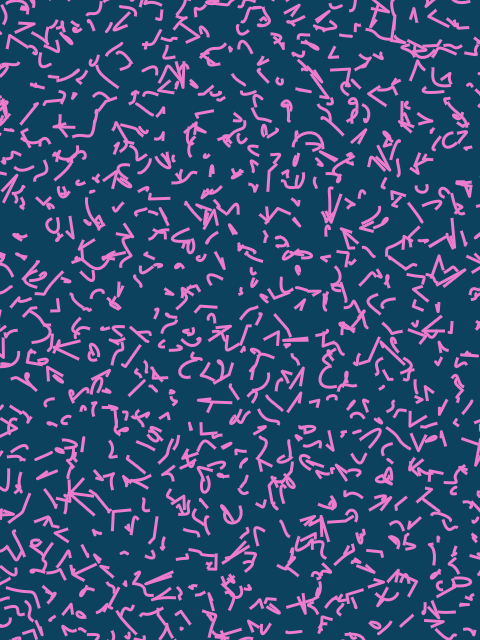
This pattern is drawn by a WebGL 1 fragment shader. Its source:

```glsl
precision highp float;
// Scattered short pink squiggles, hooks and bent strokes on deep teal.
uniform vec2 u_resolution;

const float COLUMNS = 25.0;     // cells across the canvas, one stroke in each
const float HALF_WIDTH = 0.077; // stroke half width, in cells
const int SEGMENTS = 12;

vec2 hash22(vec2 p) {
  vec3 q = fract(p.xyx * vec3(0.1031, 0.1030, 0.0973));
  q += dot(q, q.yzx + 33.33);
  return fract((q.xx + q.yz) * q.zy);
}

// Random point in the square from -1 to 1, one per cell and index
vec2 randomPoint(vec2 cell, float index) {
  return 2.0 * hash22(cell + vec2(61.0, 43.0) * index + 7.0) - 1.0;
}

vec2 bezier(vec2 a, vec2 b, vec2 c, vec2 d, float t) {
  float s = 1.0 - t;
  return s * s * s * a + 3.0 * s * t * (s * b + t * c) + t * t * t * d;
}

// Two straight arms meeting at a sharp corner
vec2 corner(vec2 a, vec2 b, vec2 c, float t) {
  return t < 0.5 ? mix(a, b, 2.0 * t) : mix(b, c, 2.0 * t - 1.0);
}

// Distance from p to the stroke that belongs to a cell
float strokeDistance(vec2 p, vec2 cell) {
  vec2 traits = hash22(cell + 311.0);
  float size = mix(0.42, 0.89, traits.x);
  bool bent = traits.y < 0.27;
  p = (p - cell - hash22(cell + 173.0)) / size;

  vec2 a = randomPoint(cell, 1.0);
  vec2 b = randomPoint(cell, 2.0);
  vec2 c = randomPoint(cell, 3.0);
  vec2 d = randomPoint(cell, 4.0);
  float cap = HALF_WIDTH / size;
  float nearest = 9.0;
  vec2 start = a;

  for (int i = 1; i <= SEGMENTS; i++) {
    float t = float(i) / float(SEGMENTS);
    vec2 end = bent ? corner(a, b, d, t) : bezier(a, b, c, d, t);
    vec2 span = end - start;
    float len = max(length(span), 0.0001);
    float along = dot(p - start, span) / len;
    float dist = length(p - start - span / len * clamp(along, 0.0, len));
    // Flat caps at both ends
    if (i == 1) dist = max(dist, cap - along);
    if (i == SEGMENTS) dist = max(dist, cap + along - len);
    nearest = min(nearest, dist);
    start = end;
  }
  return nearest * size;
}

void main() {
  float pixel = COLUMNS / u_resolution.x;
  vec2 p = gl_FragCoord.xy * pixel;
  vec2 home = floor(p);

  // Strokes reach at most one cell beyond their own
  float nearest = 9.0;
  for (int y = -1; y <= 1; y++) {
    for (int x = -1; x <= 1; x++) {
      nearest = min(nearest, strokeDistance(p, home + vec2(x, y)));
    }
  }

  vec3 teal = vec3(0.05, 0.26, 0.37);
  vec3 pink = vec3(0.93, 0.49, 0.80);
  float ink = clamp((HALF_WIDTH - nearest) / pixel + 0.5, 0.0, 1.0);
  gl_FragColor = vec4(mix(teal, pink, ink), 1.0);
}
```
